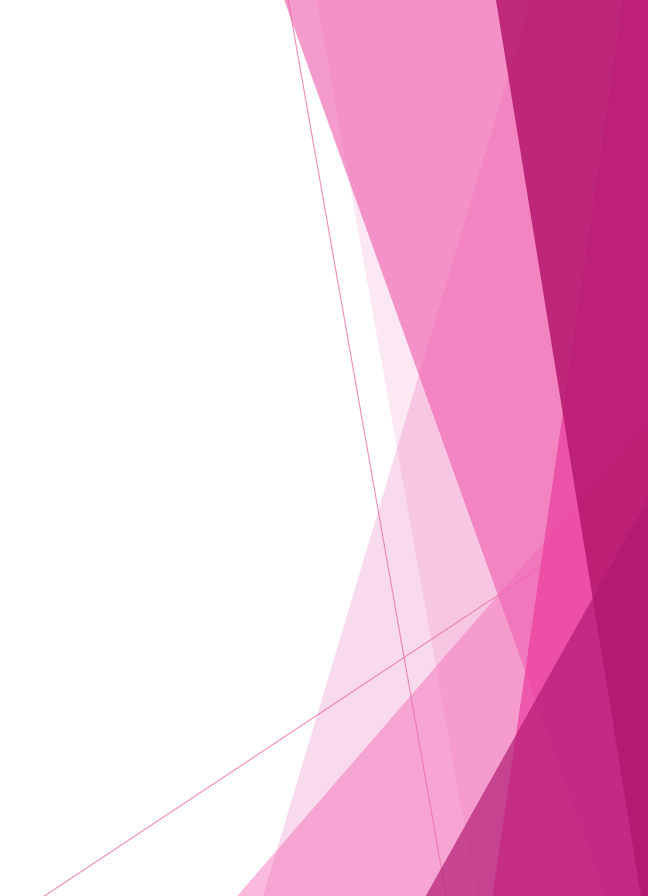
Reproduce this background procedurally as a Shadertoy shader.

```glsl
// Translucent pink and magenta facets fanning down the right side of a white page.
// Each facet is the half-plane right of a slanted edge, blended in order from
// back to front; two hairlines cross the open space beneath the main facets.

const vec3 PAPER   = vec3(1.0);
const vec3 BLUSH   = vec3(0.91, 0.31, 0.64);
const vec3 ROSE    = vec3(0.88, 0.25, 0.62);
const vec3 PINK    = vec3(0.93, 0.36, 0.68);
const vec3 CANDY   = vec3(0.95, 0.40, 0.71);
const vec3 FUCHSIA = vec3(0.92, 0.235, 0.615);
const vec3 MAGENTA = vec3(0.71, 0.09, 0.426);
const vec3 BERRY   = vec3(0.695, 0.095, 0.447);
const vec3 HAIR    = vec3(0.91, 0.42, 0.63);

const float HAIR_WIDTH = 0.0013; // fraction of canvas height

// Signed pixel distance to the line from (xBottom, 0) to (xTop, 1);
// positive on its right side.
float edgeDistance(vec2 uv, float xBottom, float xTop) {
    float slope = (xTop - xBottom) * iResolution.x / iResolution.y;
    float offset = (uv.x - mix(xBottom, xTop, uv.y)) * iResolution.x;
    return offset / sqrt(1.0 + slope * slope);
}

// Tint everything right of a slanted edge.
vec3 facet(vec3 base, vec2 uv, float xBottom, float xTop, vec3 tint, float alpha) {
    float cover = clamp(edgeDistance(uv, xBottom, xTop) + 0.5, 0.0, 1.0);
    return mix(base, tint, alpha * cover);
}

// Draw a thin line whose coverage stays smooth below one pixel.
vec3 hairline(vec3 base, vec2 uv, float xBottom, float xTop, vec3 tint, float alpha) {
    float width = HAIR_WIDTH * iResolution.y;
    float d = abs(edgeDistance(uv, xBottom, xTop));
    float cover = clamp(0.5 * width + 0.5 - d, 0.0, min(width, 1.0));
    return mix(base, tint, alpha * cover);
}

void mainImage(out vec4 fragColor, in vec2 fragCoord) {
    vec2 uv = fragCoord / iResolution.xy;
    vec3 color = PAPER;

    // Pale back facets
    color = facet(color, uv, 0.736, 0.489, BLUSH, 0.13);
    color = facet(color, uv, 0.406, 0.8195, ROSE, 0.20);

    // Crossing hairlines
    color = hairline(color, uv, 0.6886, 0.4446, HAIR, 0.75);
    color = hairline(color, uv, 0.0686, 2.1534, HAIR, 0.75);

    // Mid pink facets
    color = facet(color, uv, 0.935, 0.4386, PINK, 0.62);
    color = facet(color, uv, 0.366, 1.564, CANDY, 0.45);
    color = facet(color, uv, 0.760, 0.9614, FUCHSIA, 0.70);

    // Deep front facets
    color = facet(color, uv, 0.989, 0.7653, MAGENTA, 0.85);
    color = facet(color, uv, 0.657, 1.4314, BERRY, 0.68);

    fragColor = vec4(color, 1.0);
}
```
